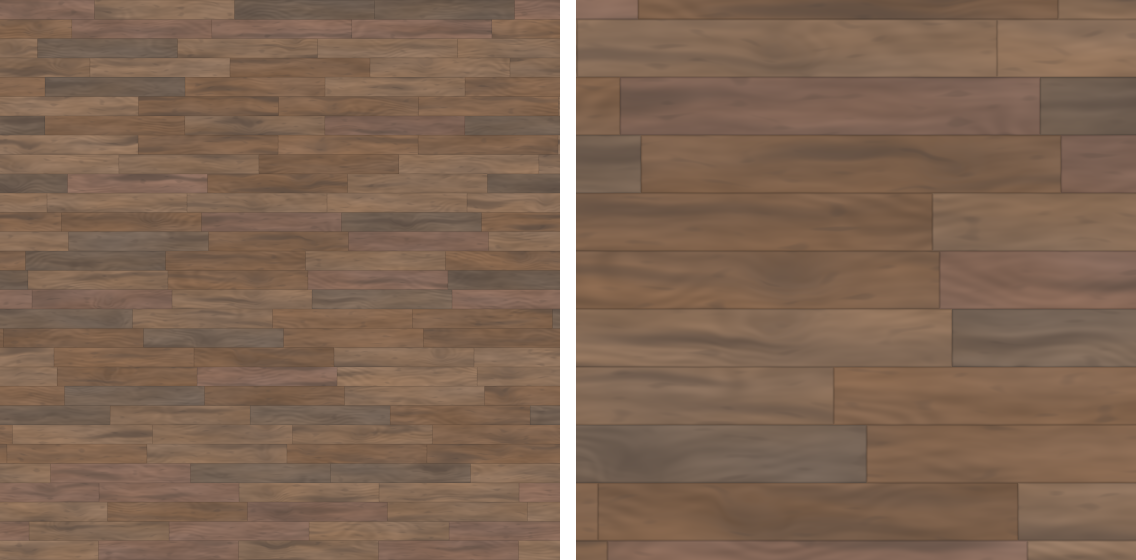
Left: the whole. Right: its middle third, enlarged.
This texture is drawn by a Shadertoy shader. Its source:

```glsl
// Walnut strip flooring: rows of narrow planks, each row shifted at random.
// Every plank gets its own tone, stretched gradient-noise grain, wavy growth
// rings, dark streaks and an occasional knot; the layout tiles seamlessly.

#define COLS 4.0
#define ROWS 29.0
#define TAN vec3(0.540, 0.432, 0.347)
#define ROSE vec3(0.512, 0.400, 0.342)
#define BROWN vec3(0.502, 0.387, 0.300)
#define GREY vec3(0.450, 0.380, 0.325)
#define DARK vec3(0.340, 0.285, 0.250)
#define RINGS 3.6
#define KNOT_CHANCE 0.35
#define SEAM_WIDTH 0.0011
#define SEAM_DEPTH 0.17

vec2 hash2(vec2 p) {
    vec3 a = fract(p.xyx * vec3(0.1031, 0.1030, 0.0973));
    a += dot(a, a.yzx + 33.33);
    return fract((a.xx + a.yz) * a.zy);
}

float cornerSlope(vec2 corner, vec2 offset) {
    float angle = 6.2832 * hash2(corner).x;
    return dot(vec2(cos(angle), sin(angle)), offset);
}

// Gradient noise, roughly -1 to 1
float noise(vec2 p) {
    vec2 i = floor(p), f = fract(p);
    vec2 u = f * f * f * (f * (f * 6.0 - 15.0) + 10.0);
    vec2 e = vec2(0.0, 1.0);
    float low = mix(cornerSlope(i, f), cornerSlope(i + e.yx, f - e.yx), u.x);
    float high = mix(cornerSlope(i + e, f - e), cornerSlope(i + 1.0, f - 1.0), u.x);
    return 1.5 * mix(low, high, u.y);
}

vec3 plankTone(vec2 pick) {
    vec3 tone = pick.x < 0.40 ? TAN : pick.x < 0.65 ? ROSE : pick.x < 0.85 ? BROWN : GREY;
    return tone * mix(0.95, 1.05, pick.y);
}

// p is measured in plank widths from the plank's lower left corner
vec3 wood(vec2 p, vec2 id) {
    vec2 pick = hash2(id + 3.0), place = hash2(id + 71.0), kind = hash2(id + 137.0);
    vec2 g = p + 150.0 * place;

    // Knot: an oval that bends the rings around it
    vec2 centre = vec2(mix(1.0, ROWS / COLS - 1.0, place.x), mix(0.2, 0.8, place.y));
    vec2 k = (p - centre) * vec2(1.5, 2.4);
    k += 0.35 * vec2(noise(g * 1.7), noise(g * 1.7 + 40.0));
    float knot = step(kind.x, KNOT_CHANCE) * exp(-dot(k, k));

    // Growth rings, swept into long arches by slow noise
    float height = g.y + 0.75 * noise(g * vec2(0.38, 0.9)) + 0.7 * knot;
    float ring = sin(6.2832 * RINGS * height + 1.5 * noise(g * vec2(0.9, 2.0)));
    float figure = smoothstep(-0.3, 0.6, noise(g * vec2(0.3, 0.7) + 17.0)) + knot;

    // Grain from broad bands down to fibres
    g.y += 0.25 * knot + 0.12 * noise(g * vec2(0.6, 0.8));
    float band = noise(g * vec2(0.28, 1.9));
    float fibre = noise(g * vec2(0.7, 5.0)) + 0.6 * noise(g * vec2(1.8, 8.5));
    float streak = smoothstep(0.12, 0.75, noise(g * vec2(0.22, 2.3) + 60.0));
    float pore = smoothstep(0.40, 0.85, noise(g * vec2(1.6, 6.0) + 90.0));

    vec3 colour = plankTone(pick);
    colour += vec3(0.012, 0.0, -0.012) * noise(g * vec2(0.25, 1.2) + 30.0);
    colour *= 1.0 + 0.09 * band + 0.055 * fibre + 0.035 * ring * figure;
    colour = mix(colour, DARK, streak * mix(0.25, 0.65, kind.y) + 0.25 * pore);
    return mix(colour, DARK, 0.38 * knot * (0.75 + 0.25 * ring));
}

vec3 flooring(vec2 uv) {
    vec2 cell = uv * vec2(COLS, ROWS);
    float row = floor(cell.y);
    cell.x += hash2(vec2(row, 7.0)).x;
    vec2 id = vec2(mod(floor(cell.x), COLS), mod(row, ROWS));
    vec2 f = fract(cell);
    vec3 colour = wood(f * vec2(ROWS / COLS, 1.0), id);

    // Fine shaded joints
    vec2 edge = min(f, 1.0 - f) / vec2(COLS, ROWS);
    float seam = 1.0 - smoothstep(0.0, SEAM_WIDTH, min(edge.x, edge.y));
    return colour * (1.0 - SEAM_DEPTH * seam);
}

void mainImage(out vec4 fragColor, in vec2 fragCoord) {
    // Four samples per pixel smooth the joints and the grain
    vec3 total = vec3(0.0);
    for (int i = 0; i < 4; i++) {
        vec2 jitter = vec2(i % 2, i / 2) * 0.5 - 0.25;
        total += flooring((fragCoord + jitter) / iResolution.y);
    }
    fragColor = vec4(total / 4.0, 1.0);
}
```
